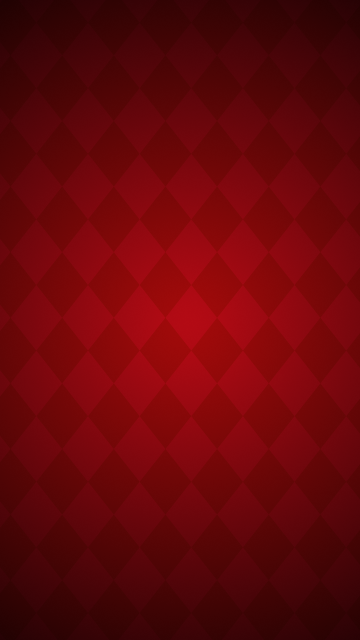
Give the GLSL for this background, as a Shadertoy shader.

```glsl
// Red harlequin diamond wallpaper lit by a soft central glow.

const vec2 CELL = vec2(0.0807, 0.1025);      // diamond size, in canvas heights
const vec3 CRIMSON = vec3(1.0, 0.058, 0.112); // light diamonds
const vec3 BRICK = vec3(0.90, 0.056, 0.057);  // dark diamonds

// Signed distance in cell units, positive inside the light diamonds.
float diamondField(vec2 p, vec2 cell) {
    vec2 q = abs(fract(p / cell + 0.5) - 0.5);
    return 0.5 - q.x - q.y;
}

// Near-linear radial falloff with a rounded peak.
float glow(vec2 p, float peak, float slope, float lowest) {
    float d = sqrt(dot(p, p) + 0.0016) - 0.04;
    return max(peak - slope * d, lowest);
}

float hash(vec2 p) {
    vec3 q = fract(vec3(p.xyx) * 0.1031);
    q += dot(q, q.yzx + 33.33);
    return fract((q.x + q.y) * q.z);
}

void mainImage(out vec4 fragColor, in vec2 fragCoord) {
    // Canvas heights, measured from the middle of the canvas
    vec2 p = (fragCoord - 0.5 * iResolution.xy) / iResolution.y;
    vec2 patternCentre = vec2(0.0176, 0.0035);
    vec2 glowCentre = vec2(0.014, -0.004);

    // Checkered diamonds with edges about one pixel soft
    float soft = 0.6 * length(1.0 / CELL) / iResolution.y;
    float light = smoothstep(-soft, soft, diamondField(p - patternCentre, CELL));
    vec3 color = mix(BRICK, CRIMSON, light);

    // Light falling off towards the corners
    color *= glow(p - glowCentre, 0.70, 1.03, 0.12);

    // Fine dither against banding
    color += (hash(fragCoord) - 0.5) / 255.0;
    fragColor = vec4(color, 1.0);
}
```
